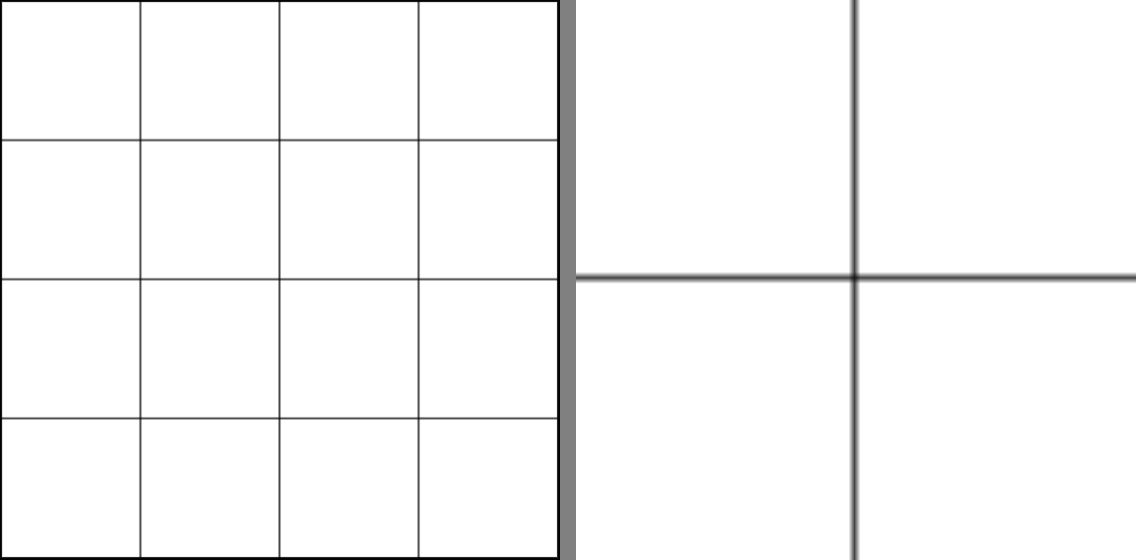
Left: the whole. Right: its middle third, enlarged.
Write a WebGL 2 fragment shader that draws this pattern.

```glsl
#version 300 es
precision highp float;
// A four by four grid of white squares ruled with thin, soft dark lines
// inside a heavier black frame. Lines come from the distance to the nearest
// cell boundary; the frame comes from the distance to the canvas edges.

uniform vec2 u_resolution;
out vec4 fragColor;

// Soft-edged ruling: strongest at its centre, fading linearly to the sides.
float ruling(float offset, float pixel) {
    float halfWidth = max(0.0035, pixel);
    return 0.74 * clamp(1.0 - abs(offset) / halfWidth, 0.0, 1.0);
}

// Frame band along one edge, with a blurred inner side.
float band(float edgeDistance, float width, float pixel) {
    float blur = max(0.0015, 0.6 * pixel);
    return 1.0 - smoothstep(width - blur, width + blur, edgeDistance);
}

void main() {
    vec2 uv = gl_FragCoord.xy / u_resolution;
    vec2 pixel = 1.0 / u_resolution;

    // Cells are slightly smaller than a quarter, as the frame takes up space.
    float pitch = 0.2484;
    vec2 gridUv = (uv - vec2(0.0023, 0.0045)) / pitch;
    vec2 lineIndex = round(gridUv);
    vec2 offset = (gridUv - lineIndex) * pitch;

    // Only the three inner boundaries on each axis carry a ruling.
    vec2 inner = step(0.5, lineIndex) * step(lineIndex, vec2(3.5));
    float vertical = inner.x * ruling(offset.x, pixel.x);
    float horizontal = inner.y * ruling(offset.y, pixel.y);
    float shade = (1.0 - vertical) * (1.0 - horizontal);

    // The frame is a little heavier on the right and at the bottom.
    float frame = max(
        max(band(uv.x, 0.0036, pixel.x), band(1.0 - uv.x, 0.0052, pixel.x)),
        max(band(uv.y, 0.0052, pixel.y), band(1.0 - uv.y, 0.0036, pixel.y)));

    vec3 paper = vec3(1.0);
    vec3 ink = vec3(0.01);
    fragColor = vec4(mix(ink, paper, shade * (1.0 - frame)), 1.0);
}
```
